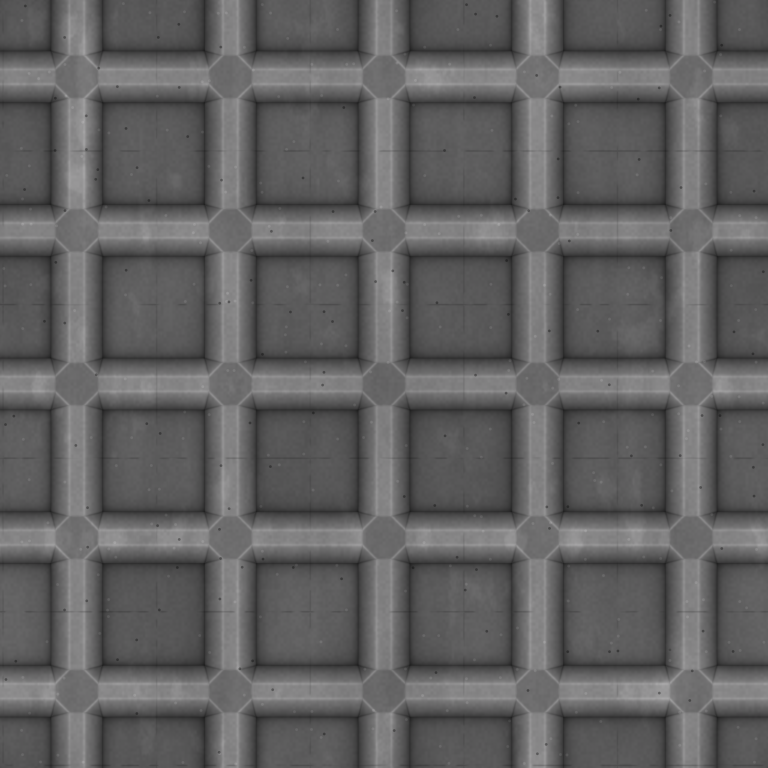
Write a Shadertoy shader that draws this texture.

```glsl
// A 5 x 5 grid of sunken concrete coffers between bevelled ribs.
// Each cell is folded to its distance from the rib centre lines; the panel, bevels,
// corner facets and junction are shaded from that, then weathered by wrapping noise.

float hash(vec2 p) {
    vec3 q = fract(p.xyx * vec3(0.1031, 0.1030, 0.0973));
    q += dot(q, q.yzx + 33.33);
    return fract((q.x + q.y) * q.z);
}

// Value noise with a whole number of cells across the canvas
float noise(vec2 uv, vec2 cells) {
    vec2 p = uv * cells, i = floor(p), f = fract(p);
    f = f * f * (3.0 - 2.0 * f);
    vec2 a = mod(i, cells), b = mod(i + 1.0, cells);
    return mix(mix(hash(a), hash(vec2(b.x, a.y)), f.x),
               mix(hash(vec2(a.x, b.y)), hash(b), f.x), f.y);
}

// Layered noise centred on zero
float fbm(vec2 uv, vec2 cells) {
    float sum = 0.0, gain = 0.5;
    for (int i = 0; i < 5; i++) {
        sum += gain * (noise(uv, cells) - 0.5);
        cells *= 2.0;
        gain *= 0.55;
    }
    return sum;
}

// Sparse round specks, one candidate per cell
float specks(vec2 uv, float cells, float share, float radius) {
    vec2 p = uv * cells, id = mod(floor(p), cells);
    vec2 centre = 0.3 + 0.4 * vec2(hash(id + 17.0), hash(id + 43.0));
    float d = length(fract(p) - centre);
    return step(hash(id + 71.0), share) * smoothstep(radius, radius * 0.3, d);
}

float line(float d, float width) {
    return exp(-d * d / (width * width));
}

void mainImage(out vec4 fragColor, in vec2 fragCoord) {
    vec2 uv = fragCoord / iResolution.xy;
    vec2 cell = uv * 5.0;
    float aa = 5.0 / iResolution.y;
    vec2 local = fract(cell + 0.5) - 0.5;
    vec2 rib = 0.5 - abs(local);
    float near = min(rib.x, rib.y), far = max(rib.x, rib.y);

    // Flat rib top and the bevel falling to the panel
    float slope = clamp((0.168 - near) / 0.118, 0.0, 1.0);
    float bevel = mix(0.19, 0.485, pow(slope, 0.65));
    float tone = mix(0.515, bevel, smoothstep(-aa, aa, near - 0.05));
    tone += 0.055 * line(near - 0.05, 0.011) * smoothstep(0.12, 0.16, far);

    // Triangular facets at the panel corners
    float side = far - 0.168 - (near - 0.168) * 0.237;
    float drop = clamp((far + near - 0.19) / 0.146, 0.0, 1.0);
    tone = mix(mix(0.45, 0.20, drop), tone, smoothstep(-aa, aa, side));
    tone -= 0.045 * line(side, 0.008) * smoothstep(0.05, 0.09, near);

    // Dull octagonal junction with bright diagonal edges
    float diagonal = far + near - 0.19;
    float octagon = max(far - 0.14, diagonal * 0.7);
    tone = mix(0.425, tone, smoothstep(-0.014, 0.012, octagon));
    tone += 0.09 * line(diagonal, 0.012) * smoothstep(0.15, 0.13, far);

    // Sunken panel, darkened towards its walls
    vec2 inset = max(rib - 0.168, 0.0);
    vec2 shade = 1.0 - 0.34 * exp(-inset / 0.045) - 0.12 * exp(-inset / 0.012);
    float panelTone = 0.362 + 0.03 * (hash(mod(floor(cell + 0.5), 5.0) + 9.0) - 0.5);
    float inPanel = smoothstep(-aa, aa, near - 0.168);
    tone = mix(tone, panelTone * shade.x * shade.y, inPanel);

    // Broken hairline joints through the panel centres
    float broken = smoothstep(0.3, 0.7, noise(uv, vec2(80.0)));
    float joints = max(line(local.x - 0.02, 0.006) * 0.6, line(local.y - 0.017, 0.006));
    tone *= 1.0 - 0.16 * joints * broken;

    // Stains, vertical runs, grain, pits and pale chips
    float wear = 0.16 * fbm(uv, vec2(8.0)) + 0.12 * fbm(uv, vec2(45.0, 7.0));
    wear += 0.06 * (noise(uv, vec2(256.0)) - 0.5);
    wear += 0.10 * smoothstep(0.12, 0.3, fbm(uv + 0.37, vec2(25.0, 15.0)));
    tone *= 1.0 + wear;
    tone *= 1.0 - 0.35 * specks(uv, 75.0, 0.025, 0.2);
    tone += 0.06 * specks(uv + 0.21, 90.0, 0.04, 0.25);

    fragColor = vec4(vec3(tone) * vec3(1.0, 0.995, 1.0), 1.0);
}
```
